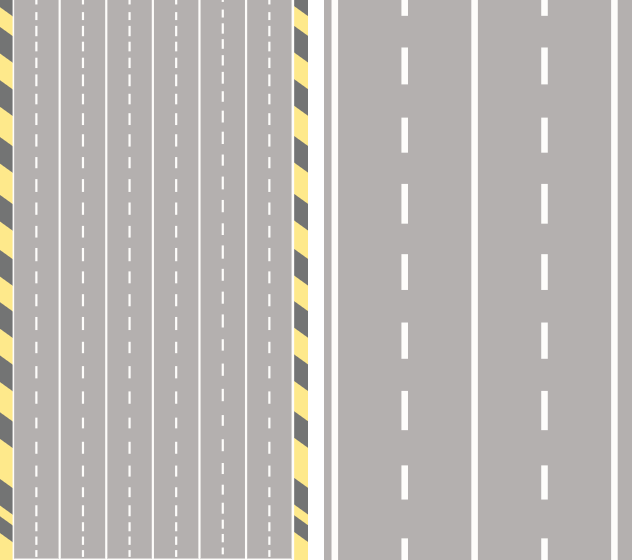
Left, the full canvas; right, a detail of the centre.
A WebGL 1 fragment shader for this pattern:

```glsl
precision highp float;

uniform vec2 u_resolution;

const float PI = 3.14159265;

// Layout, in sheet units with y running downwards
const vec2 SHEET = vec2(422.0, 768.0);
const float ROAD_LEFT = 18.1;
const float ROAD_RIGHT = 402.2;
const float LANE_START = 17.9;
const float LANE_PITCH = 63.85;
const float LINE_WIDTH = 3.0;
const float EDGE_WIDTH = 1.7;
const float FOOT_WIDTH = 2.0;

// Dashes
const int DASH_COUNT = 28;
const float DASH_FIRST = 2.0;
const float DASH_PITCH = 28.04;
const float DASH_MIN = 8.0;
const float DASH_GROWTH = 9.0;
const float DASH_JITTER = 1.2;
const float LIFTED_LANE = 4.0;
const float LANE_LIFT = 3.5;

// Hazard stripes
const float STRIPE_FIRST = 38.0;
const float STRIPE_PITCH = 75.5;
const float STRIPE_HEIGHT = 36.5;
const float STRIPE_SLOPE = 0.72;
const float STRIPE_SWAY = 3.5;
const float RIGHT_LIFT = 2.0;

const vec3 ASPHALT = vec3(0.706, 0.690, 0.688);
const vec3 PAINT = vec3(0.995, 0.993, 0.985);
const vec3 YELLOW = vec3(0.995, 0.914, 0.545);
const vec3 GREY = vec3(0.452, 0.456, 0.456);

// Smooth coverage of a band of the given width, centred on zero
float band(float offset, float width, float pixel) {
  return clamp(0.5 + (0.5 * width - abs(offset)) / pixel, 0.0, 1.0);
}

// Uneven spacing: an even pitch bent by a few sine harmonics
float dashCentre(float n) {
  float a = PI * n / float(DASH_COUNT - 1);
  float bend = -13.55 * sin(a) - 26.94 * sin(2.0 * a) + 4.55 * sin(3.0 * a)
             - 6.69 * sin(4.0 * a) + 2.33 * sin(5.0 * a);
  return DASH_FIRST + DASH_PITCH * n + bend;
}

// Dashes are longest around the middle and short at both ends
float dashLength(float n) {
  float arch = max(sin(PI * n / float(DASH_COUNT - 1)), 0.0001);
  return DASH_MIN + DASH_GROWTH * pow(arch, 0.4) + DASH_JITTER * sin(4.0 * n);
}

float dashes(float y, float pixel) {
  float cover = 0.0;
  for (int i = 0; i < DASH_COUNT; i++) {
    float n = float(i);
    cover = max(cover, band(y - dashCentre(n), dashLength(n), pixel));
  }
  return cover;
}

// Coverage of the grey diagonal stripes; the lowest ones crowd together
float hazard(vec2 p, float pixel) {
  float y = p.y - STRIPE_SLOPE * p.x;
  float cover = 0.0;
  for (int i = -1; i < 10; i++) {
    float k = float(i);
    float foot = step(7.5, k);
    float last = step(8.5, k);
    float top = STRIPE_FIRST + STRIPE_PITCH * k + 12.0 * foot - 24.3 * last
              - STRIPE_SWAY * cos(0.4 * PI * (k - 1.0));
    float height = STRIPE_HEIGHT - 13.5 * last + 8.0 * step(k, -0.5);
    cover = max(cover, band(y - top - 0.5 * height, height, pixel));
  }
  return cover;
}

void main() {
  vec2 pixel = SHEET / u_resolution;
  vec2 p = gl_FragCoord.xy * pixel;
  p.y = SHEET.y - p.y;

  // Lane dividers and dashed centre lines
  float lanePos = (p.x - LANE_START) / LANE_PITCH;
  float lane = floor(lanePos);
  float divider = (lanePos - floor(lanePos + 0.5)) * LANE_PITCH;
  float centre = (fract(lanePos) - 0.5) * LANE_PITCH;
  float lift = LANE_LIFT * band(lane - LIFTED_LANE, 1.0, 0.1);
  float paint = band(divider, LINE_WIDTH, pixel.x);
  paint = max(paint, band(centre, LINE_WIDTH, pixel.x) * dashes(p.y + lift, pixel.y));
  paint = max(paint, band(p.y - SHEET.y, 2.0 * FOOT_WIDTH, pixel.y));
  vec3 color = mix(ASPHALT, PAINT, paint);

  // Hazard borders on both sides
  float rightSide = step(0.5 * SHEET.x, p.x);
  vec2 local = p + rightSide * vec2(-ROAD_RIGHT, RIGHT_LIFT);
  float slantPixel = length(vec2(STRIPE_SLOPE * pixel.x, pixel.y));
  vec3 border = mix(YELLOW, GREY, hazard(local, slantPixel));
  float road = band(p.x - 0.5 * (ROAD_LEFT + ROAD_RIGHT), ROAD_RIGHT - ROAD_LEFT, pixel.x);
  color = mix(border, color, road);

  // Thin white seams between road and borders
  float seam = max(band(p.x - ROAD_LEFT, EDGE_WIDTH, pixel.x),
                   band(p.x - ROAD_RIGHT, EDGE_WIDTH, pixel.x));
  gl_FragColor = vec4(mix(color, PAINT, seam), 1.0);
}
```
